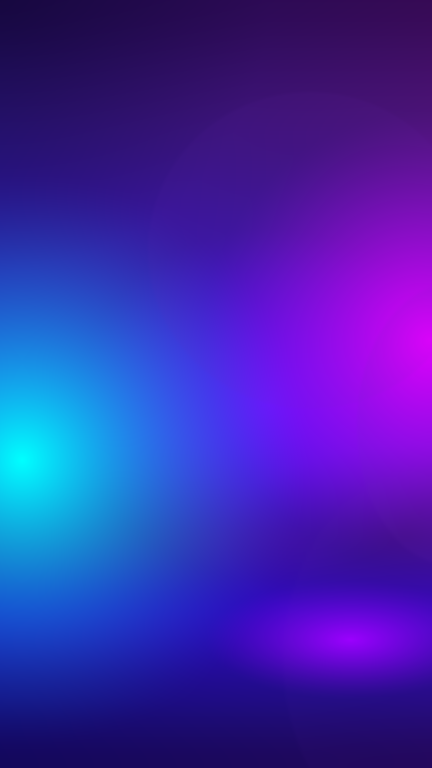
Give the GLSL for this background, as a Shadertoy shader.

```glsl
const vec3 CYAN = vec3(0.0, 1.0, 1.0);
const vec3 MAGENTA = vec3(0.89, 0.0, 1.0);
const vec3 INDIGO = vec3(0.37, 0.07, 1.0);
const vec3 VIOLET = vec3(0.61, 0.0, 1.0);
const vec3 HAZE = vec3(0.42, 0.16, 0.72);

// Elliptical falloff: one at the centre, zero at the radius
float glow(vec2 p, vec2 centre, vec2 radius, float power) {
    return pow(max(1.0 - length((p - centre) / radius), 0.0), power);
}

// Faint lens, strongest at its rim and fading towards its centre
float lens(vec2 p, vec2 centre, vec2 radius, float softness) {
    float d = length((p - centre) / radius);
    return (1.0 - smoothstep(1.0 - softness, 1.0 + softness, d)) * d * d;
}

// Vertical backdrop, from the floor to the top
vec3 backdrop(float y) {
    vec3 c = mix(vec3(0.11, 0.03, 0.36), vec3(0.12, 0.05, 0.50), smoothstep(0.0, 0.10, y));
    c = mix(c, vec3(0.18, 0.04, 0.74), smoothstep(0.06, 0.21, y));
    c = mix(c, vec3(0.23, 0.07, 0.64), smoothstep(0.20, 0.31, y));
    c = mix(c, vec3(0.27, 0.08, 0.81), smoothstep(0.30, 0.44, y));
    c = mix(c, vec3(0.25, 0.09, 0.66), smoothstep(0.46, 0.70, y));
    c = mix(c, vec3(0.24, 0.075, 0.47), smoothstep(0.62, 0.88, y));
    return mix(c, vec3(0.17, 0.04, 0.33), smoothstep(0.82, 1.02, y));
}

void mainImage(out vec4 fragColor, in vec2 fragCoord) {
    vec2 uv = fragCoord / iResolution.xy;
    vec2 p = uv * vec2(0.5625, 1.0);

    // Backdrop, cooler on the left and warmer on the right
    vec3 color = backdrop(p.y);
    color.r *= mix(0.68, 1.24, uv.x);
    color *= 1.0 - 0.25 * glow(p, vec2(0.0, 1.0), vec2(0.35), 1.0);
    color *= 1.0 - 0.18 * glow(p, vec2(0.53, 0.30), vec2(0.24, 0.12), 1.0);

    // Broad central light, then the coloured sources
    color = mix(color, INDIGO, 0.85 * glow(p, vec2(0.35, 0.473), vec2(0.25, 0.23), 1.2));
    color = mix(color, MAGENTA, glow(p, vec2(0.56, 0.557), vec2(0.30), 1.4));
    color = mix(color, CYAN, glow(p, vec2(0.029, 0.401), vec2(0.378), 1.6));
    color = mix(color, VIOLET, glow(p, vec2(0.456, 0.167), vec2(0.19, 0.078), 1.35));

    // Barely visible overlapping lenses
    color = mix(color, HAZE, 0.06 * lens(p, vec2(0.404, 0.674), vec2(0.211, 0.206), 0.015));
    color = mix(color, HAZE, 0.09 * lens(p, vec2(0.586, 0.447), vec2(0.121, 0.182), 0.025));
    color = mix(color, HAZE, 0.04 * lens(p, vec2(0.563, 0.141), vec2(0.194, 0.25), 0.02));

    fragColor = vec4(color, 1.0);
}
```
